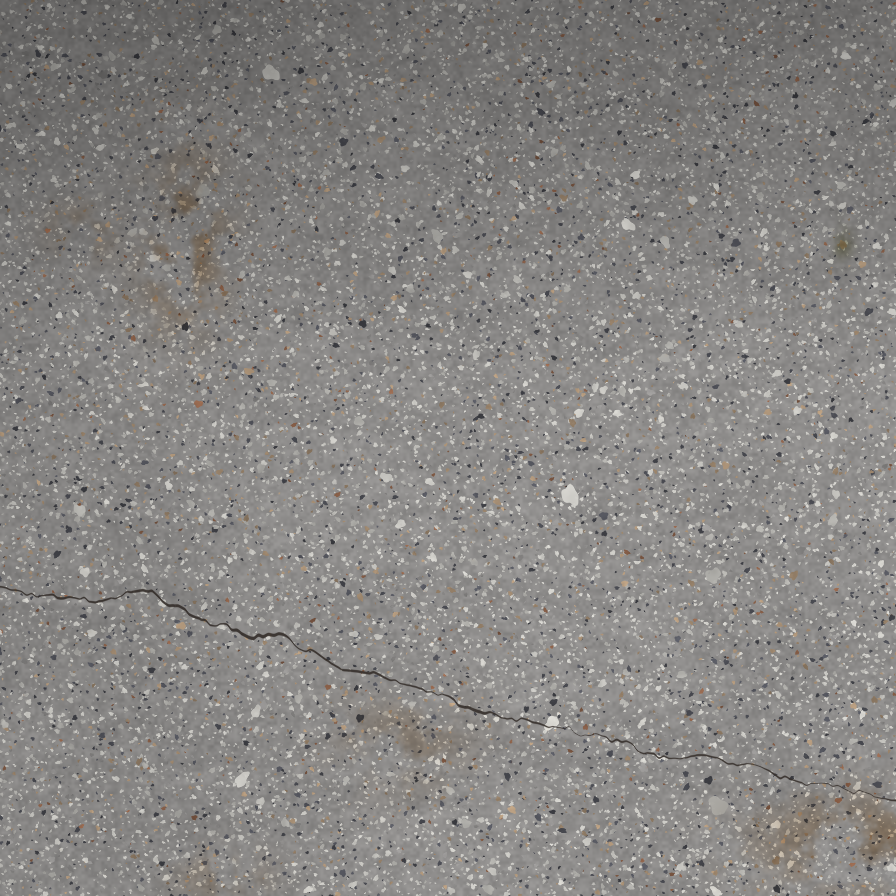
Give the GLSL for this texture, as a Shadertoy shader.

```glsl
// Weathered grey concrete with exposed fine aggregate, rusty stains and one thin crack.
#define CEMENT vec3(0.528, 0.522, 0.517)
#define PALE_STONE vec3(0.76, 0.755, 0.735)
#define DARK_STONE vec3(0.23, 0.235, 0.26)
#define TAN_STONE vec3(0.60, 0.51, 0.41)
#define RUST_STONE vec3(0.50, 0.34, 0.25)
#define STAIN_TINT vec3(0.84, 0.72, 0.58)
#define CRACK_COLOR vec3(0.20, 0.175, 0.16)
#define CRACK_WIDTH 0.0013
#define GRIT_CONTRAST 0.20
#define STREAK_CONTRAST 0.10

vec3 hash3(vec2 p) {
    vec3 q = fract(p.xyx * vec3(0.1031, 0.1030, 0.0973));
    q += dot(q, q.yxz + 33.33);
    return fract((q.xxy + q.yzz) * q.zyx);
}

float noise(vec2 p) {
    vec2 i = floor(p), f = fract(p);
    f = f * f * (3.0 - 2.0 * f);
    vec2 e = vec2(0.0, 1.0);
    return mix(mix(hash3(i).x, hash3(i + e.yx).x, f.x),
               mix(hash3(i + e.xy).x, hash3(i + e.yy).x, f.x), f.y);
}

float fbm(vec2 p) {
    float sum = 0.0, amp = 0.5;
    for (int i = 0; i < 4; i++) {
        sum += amp * noise(p);
        p = p * 2.03 + 17.3;
        amp *= 0.5;
    }
    return sum / 0.9375;
}

vec3 stoneColor(float kind, float shade) {
    vec3 c = PALE_STONE * mix(0.82, 1.08, shade);
    if (kind < 0.38) c = CEMENT * mix(0.85, 1.15, shade);
    if (kind < 0.27) c = TAN_STONE * mix(0.8, 1.2, shade);
    if (kind < 0.17) c = DARK_STONE * mix(0.8, 1.45, shade);
    if (kind < 0.025) c = RUST_STONE * mix(0.8, 1.2, shade);
    return c;
}

// One scatter of rounded, slightly angular stones, at most one per cell
vec3 addStones(vec3 color, vec2 uv, float cells, float density,
               vec2 radii, float paleBias, float pixel) {
    vec2 p = uv * cells, home = floor(p);
    float soft = 0.75 * pixel * cells;
    for (int y = -1; y <= 1; y++)
    for (int x = -1; x <= 1; x++) {
        vec2 cell = home + vec2(x, y);
        vec3 place = hash3(cell + cells * 1.7);
        vec3 look = hash3(cell + cells * 3.1 + 71.0);
        if (place.z > density) continue;
        vec2 d = p - cell - place.xy;
        float turn = (look.x - 0.5) * 2.6;
        d = mat2(cos(turn), sin(turn), -sin(turn), cos(turn)) * d;
        float size = mix(radii.x, radii.y, look.y * look.y);
        d.y *= mix(1.1, 1.9, fract(look.x * 13.7));
        float a = atan(d.y, d.x);
        float rim = size * (1.0 + 0.13 * sin(3.0 * a + look.z * 40.0)
                                + 0.08 * sin(5.0 * a + look.y * 40.0));
        float cover = 1.0 - smoothstep(-soft, soft, length(d) - rim);
        float kind = mix(look.z, 1.0, paleBias);
        vec3 stone = stoneColor(kind, fract(look.y * 29.3));
        stone *= 0.95 + 0.1 * noise(p * 5.0 / size * 0.2);
        color = mix(color, stone, cover * 0.93);
    }
    return color;
}

// Soft blotch, broken up by noise
float blotch(vec2 uv, vec2 center, vec2 size) {
    vec2 d = (uv - center) / size;
    return exp(-dot(d, d)) * smoothstep(0.3, 0.68, fbm(uv * 38.0 + center * 50.0));
}

float crackHeight(float x) {
    float path = 0.337 - 0.36 * clamp(x - 0.165, 0.0, 0.405) - 0.19 * max(x - 0.57, 0.0);
    path += 0.016 * (noise(vec2(x * 19.0, 4.0)) - 0.5);
    path += 0.007 * (noise(vec2(x * 60.0, 9.0)) - 0.5);
    return path + 0.004 * (noise(vec2(x * 170.0, 2.0)) - 0.5);
}

void mainImage(out vec4 fragColor, in vec2 fragCoord) {
    vec2 uv = fragCoord / iResolution.y;
    float pixel = 1.0 / iResolution.y;

    // Cement paste: fine grit, horizontal trowel streaks, broad mottling
    float grit = 0.6 * noise(uv * 270.0) + 0.4 * noise(uv * 140.0 + 31.0) - 0.5;
    float streak = fbm(uv * vec2(9.0, 75.0) + 5.0) - 0.5;
    float mottle = fbm(uv * 7.0 + 12.0) - 0.5;
    vec3 color = CEMENT * (1.0 + GRIT_CONTRAST * grit + STREAK_CONTRAST * streak + 0.10 * mottle);

    // Aggregate, from sand to pebbles
    color = addStones(color, uv, 190.0, 0.46, vec2(0.20, 0.46), 0.0, pixel);
    color = addStones(color, uv, 112.0, 0.34, vec2(0.20, 0.42), 0.0, pixel);
    color = addStones(color, uv, 57.0, 0.22, vec2(0.14, 0.32), 0.0, pixel);
    color = addStones(color, uv, 19.0, 0.11, vec2(0.10, 0.22), 0.6, pixel);

    // Rusty and olive stains
    float stain = blotch(uv, vec2(0.205, 0.73), vec2(0.045, 0.09));
    stain += 0.6 * blotch(uv, vec2(0.09, 0.74), vec2(0.035, 0.03));
    stain += 0.9 * blotch(uv, vec2(0.96, 0.06), vec2(0.11, 0.05));
    stain += 0.5 * blotch(uv, vec2(0.45, 0.17), vec2(0.07, 0.05));
    stain += 0.5 * blotch(uv, vec2(0.25, 0.02), vec2(0.05, 0.03));
    color *= mix(vec3(1.0), STAIN_TINT, min(stain, 1.0));
    color *= 1.0 - vec3(0.30, 0.30, 0.42) * blotch(uv, vec2(0.94, 0.73), vec2(0.012, 0.02));

    // Crack with a worn pale lip below it
    float gap = uv.y - crackHeight(uv.x);
    float width = CRACK_WIDTH * mix(0.35, 1.5, noise(vec2(uv.x * 45.0, 7.0)));
    width *= mix(1.0, 0.65, smoothstep(0.54, 0.62, uv.x));
    float crack = 1.0 - smoothstep(-0.8 * pixel, 0.8 * pixel, abs(gap) - width);
    float lip = exp(-pow((gap + 0.005) / 0.004, 2.0)) * noise(uv * 60.0);
    color = mix(color * (1.0 + 0.10 * lip), CRACK_COLOR, crack * 0.9);

    // Light falls off toward the top and the left edge
    float light = 1.06 - 0.27 * smoothstep(0.5, 1.08, uv.y) - 0.07 * (1.0 - smoothstep(0.0, 0.6, uv.x));
    fragColor = vec4(clamp(color * light, 0.0, 1.0), 1.0);
}
```
